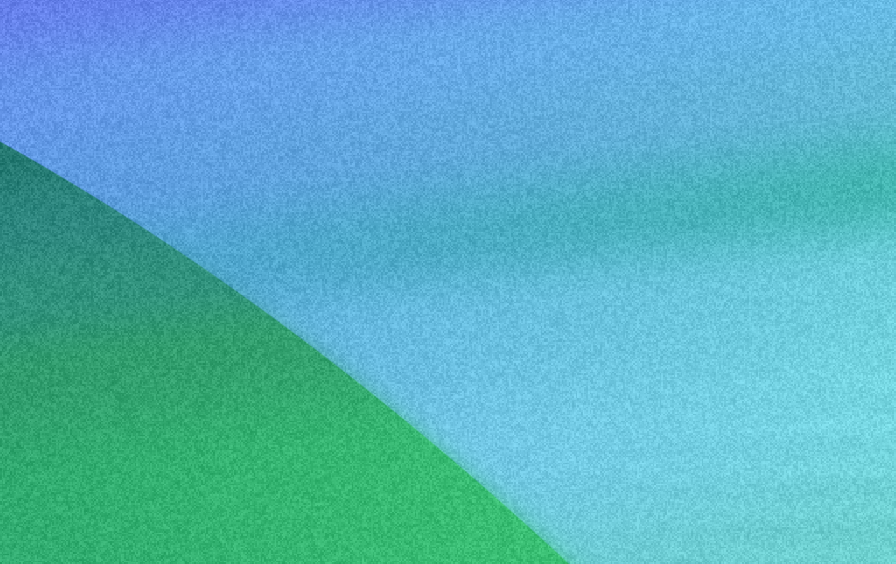
Give the GLSL for this background, as a WebGL 2 fragment shader.

```glsl
#version 300 es
precision highp float;

uniform vec2 u_resolution;
out vec4 outColor;

// Sky: heights of the colour rows, with the colour at each side
const int SKY_ROWS = 7;
const float SKY_STOPS[SKY_ROWS] = float[](0.0, 0.28, 0.52, 0.67, 0.84, 1.0, 1.18);
const vec3 SKY_LEFT[SKY_ROWS] = vec3[](
    vec3(0.43, 0.77, 0.87), vec3(0.43, 0.71, 0.92), vec3(0.38, 0.67, 0.89),
    vec3(0.33, 0.63, 0.85), vec3(0.37, 0.60, 0.89), vec3(0.40, 0.59, 0.92),
    vec3(0.40, 0.50, 0.92));
const vec3 SKY_RIGHT[SKY_ROWS] = vec3[](
    vec3(0.42, 0.81, 0.80), vec3(0.46, 0.84, 0.88), vec3(0.43, 0.81, 0.86),
    vec3(0.27, 0.72, 0.70), vec3(0.39, 0.73, 0.84), vec3(0.41, 0.74, 0.90),
    vec3(0.38, 0.58, 0.92));
const float SKY_TILT = 0.18;

// Hill: colour rows from the base to the crest
const int HILL_ROWS = 5;
const float HILL_STOPS[HILL_ROWS] = float[](0.12, 0.33, 0.46, 0.60, 0.75);
const vec3 HILL_COLORS[HILL_ROWS] = vec3[](
    vec3(0.19, 0.67, 0.44), vec3(0.19, 0.61, 0.43), vec3(0.19, 0.57, 0.49),
    vec3(0.18, 0.53, 0.50), vec3(0.13, 0.46, 0.43));
const vec3 HILL_BRIGHTENING = vec3(0.06, 0.13, 0.02);
const float HILL_TILT = 0.20;

// Crest curve: height, slope and bend
const vec3 CREST = vec3(0.749, -0.882, -0.468);
const float FRINGE_WIDTH = 0.009;
const float FRINGE_STRENGTH = 0.4;

const float RIPPLE_PERIOD = 0.075;
const float RIPPLE_STRENGTH = 0.012;
const float GRAIN_CELLS = 512.0;
const float FINE_GRAIN = 0.10;
const float SOFT_GRAIN = 0.05;

float hash(vec2 p) {
    vec3 q = fract(vec3(p.xyx) * 0.1031);
    q += dot(q, q.yzx + 33.33);
    return fract((q.x + q.y) * q.z);
}

float valueNoise(vec2 p) {
    vec2 cell = floor(p);
    vec2 f = fract(p);
    f = f * f * (3.0 - 2.0 * f);
    float low = mix(hash(cell), hash(cell + vec2(1, 0)), f.x);
    float high = mix(hash(cell + vec2(0, 1)), hash(cell + vec2(1, 1)), f.x);
    return mix(low, high, f.y);
}

vec3 skyColor(vec2 uv) {
    float height = uv.y + SKY_TILT * (1.0 - uv.x);
    vec3 color = mix(SKY_LEFT[0], SKY_RIGHT[0], uv.x);
    for (int i = 1; i < SKY_ROWS; i++) {
        vec3 row = mix(SKY_LEFT[i], SKY_RIGHT[i], uv.x);
        color = mix(color, row, smoothstep(SKY_STOPS[i - 1], SKY_STOPS[i], height));
    }
    // Faint horizontal ripples at the lower right
    float area = smoothstep(0.55, 1.0, uv.x) * (1.0 - smoothstep(0.2, 0.4, uv.y));
    return color + RIPPLE_STRENGTH * area * sin(6.2832 * uv.y / RIPPLE_PERIOD);
}

vec3 hillColor(vec2 uv) {
    float height = uv.y - HILL_TILT * uv.x;
    vec3 color = HILL_COLORS[0];
    for (int i = 1; i < HILL_ROWS; i++) {
        color = mix(color, HILL_COLORS[i],
                    smoothstep(HILL_STOPS[i - 1], HILL_STOPS[i], height));
    }
    return color + HILL_BRIGHTENING * uv.x * (1.0 - smoothstep(0.1, 0.6, uv.y));
}

// Signed distance to the crest in canvas widths, positive in the sky
float crestDistance(vec2 uv, float aspect) {
    float crest = CREST.x + uv.x * (CREST.y + uv.x * CREST.z);
    float slope = (CREST.y + 2.0 * CREST.z * uv.x) / aspect;
    return (uv.y - crest) / aspect / sqrt(1.0 + slope * slope);
}

void main() {
    vec2 uv = gl_FragCoord.xy / u_resolution;
    float dist = crestDistance(uv, u_resolution.x / u_resolution.y);
    vec3 hill = hillColor(uv);
    vec3 sky = skyColor(uv);

    // Soft fringe beside the crest, then the crest itself
    float fringe = FRINGE_STRENGTH * exp(-max(dist, 0.0) / FRINGE_WIDTH);
    sky = mix(sky, hill, fringe * smoothstep(0.0, 0.5, uv.x));
    float pixel = 1.0 / u_resolution.x;
    vec3 color = mix(hill, sky, smoothstep(-pixel, pixel, dist));

    // Film grain in two sizes
    vec2 grainPos = gl_FragCoord.xy / u_resolution.x * GRAIN_CELLS;
    color += FINE_GRAIN * (hash(floor(grainPos)) - 0.5);
    color += SOFT_GRAIN * (valueNoise(grainPos * 0.5) - 0.5);
    outColor = vec4(clamp(color, 0.0, 1.0), 1.0);
}
```
